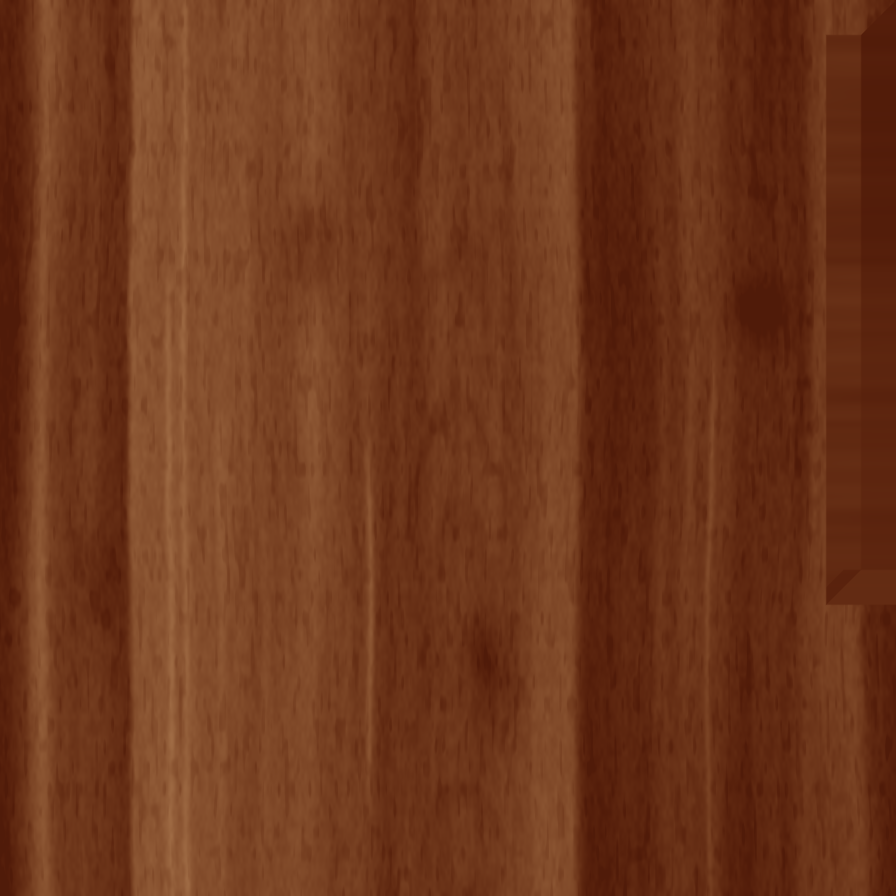
Write a Shadertoy shader that draws this texture.

```glsl
// Polished reddish-brown wood with vertical grain, dark smudges and a bevelled inset at the right.

const vec3 DARK_WOOD = vec3(0.315, 0.105, 0.035);
const vec3 LIGHT_WOOD = vec3(0.56, 0.35, 0.21);

float hash(vec2 cell) {
    vec3 q = fract(cell.xyx * vec3(0.1031, 0.1030, 0.0973));
    q += dot(q, q.yzx + 33.33);
    return fract((q.x + q.y) * q.z);
}

float noise(vec2 p) {
    vec2 cell = floor(p), f = fract(p);
    f = f * f * (3.0 - 2.0 * f);
    float low = mix(hash(cell), hash(cell + vec2(1, 0)), f.x);
    float high = mix(hash(cell + vec2(0, 1)), hash(cell + vec2(1, 1)), f.x);
    return mix(low, high, f.y);
}

// Noise centred on zero, stretched by a separate frequency per axis
float grain(vec2 p, float across, float along, float seed) {
    return noise(p * vec2(across, along) + seed) - 0.5;
}

// Blend towards a new tone between two positions
float shift(float tone, float next, float start, float end, float x) {
    return mix(tone, next, smoothstep(start, end, x));
}

// Soft vertical line that fades out at both ends
float streak(vec2 p, float x, float width, float bottom, float top) {
    float d = (p.x - x) / width;
    float ends = smoothstep(bottom, bottom + 0.12, p.y) * (1.0 - smoothstep(top - 0.12, top, p.y));
    return exp(-d * d) * ends;
}

float smudge(vec2 p, vec2 center, vec2 size) {
    vec2 d = (p - center) / size;
    return exp(-dot(d, d)) * (0.7 + 1.2 * noise(p * vec2(60.0, 18.0)));
}

// Broad planks and bands from left to right
float bands(float x) {
    float t = 0.05;
    t = shift(t, 0.66, 0.005, 0.045, x);
    t = shift(t, 0.48, 0.055, 0.085, x);
    t = shift(t, 0.32, 0.09, 0.14, x);
    t = shift(t, 0.86, 0.142, 0.151, x);
    t = shift(t, 0.74, 0.22, 0.30, x);
    t = shift(t, 0.66, 0.32, 0.39, x);
    t = shift(t, 0.45, 0.40, 0.44, x);
    t = shift(t, 0.55, 0.48, 0.56, x);
    t = shift(t, 0.74, 0.55, 0.61, x);
    t = shift(t, 0.14, 0.638, 0.655, x);
    t = shift(t, 0.46, 0.68, 0.75, x);
    t = shift(t, 0.22, 0.79, 0.83, x);
    t = shift(t, 0.60, 0.87, 0.93, x);
    return shift(t, 0.12, 0.95, 0.985, x);
}

// Fine lines, pores and short flecks
float fineGrain(vec2 p) {
    float t = 0.22 * grain(p, 26.0, 1.3, 3.0);
    t += 0.20 * grain(p, 65.0, 1.8, 17.0);
    t += 0.12 * grain(p, 130.0, 4.0, 41.0);
    t += 0.13 * grain(p, 250.0, 75.0, 5.0);
    t += 0.08 * grain(p, 340.0, 150.0, 71.0);
    float pores = smoothstep(0.62, 0.92, noise(p * vec2(230.0, 42.0) + 29.0));
    return t - 0.15 * pores;
}

// Faint pointed arches in the middle plank
float arches(vec2 p) {
    float x = (p.x - 0.51) / 0.07;
    float height = p.y * 5.0 + 1.6 * x * x + 1.2 * noise(p * vec2(14.0, 5.0));
    float ring = abs(fract(height) - 0.5) * 2.0;
    return (smoothstep(0.0, 0.5, ring) - 0.75) * exp(-x * x);
}

float woodTone(vec2 p) {
    vec2 q = p;
    q.x += 0.010 * grain(p, 3.0, 3.5, 9.0) + 0.003 * grain(p, 8.0, 14.0, 23.0);
    float t = bands(q.x) + fineGrain(q) + 0.10 * arches(p);
    t += 0.12 * grain(p, 7.0, 3.0, 53.0);

    // Pale streaks
    t += 0.28 * streak(q, 0.050, 0.008, -0.2, 1.2);
    t += 0.26 * streak(q, 0.190, 0.004, -0.2, 0.75);
    t += 0.26 * streak(q, 0.207, 0.004, -0.2, 1.2);
    t += 0.20 * streak(q, 0.246, 0.006, -0.1, 0.6);
    t += 0.36 * streak(q, 0.411, 0.004, 0.05, 0.54);
    t += 0.20 * streak(q, 0.793, 0.003, -0.2, 0.65);

    // Dark stains
    t -= 0.30 * smudge(p, vec2(0.350, 0.72), vec2(0.028, 0.06));
    t -= 0.26 * smudge(p, vec2(0.850, 0.655), vec2(0.032, 0.035));
    t -= 0.26 * smudge(p, vec2(0.545, 0.25), vec2(0.028, 0.06));
    t -= 0.20 * smudge(p, vec2(0.110, 0.34), vec2(0.022, 0.07));
    return t;
}

// Inset with horizontal grain on its rim and mitred corners
float insetTone(vec2 p, vec2 corner, float rim, float soft) {
    vec2 d = p - corner;
    float crossGrain = 0.16 * grain(p, 3.0, 45.0, 11.0) + 0.10 * grain(p, 4.0, 110.0, 37.0);
    float side = 0.29 + crossGrain;
    float field = 0.20 - 0.16 * smoothstep(0.5, 0.9, p.y) + 0.5 * crossGrain;
    float base = mix(0.16, 0.32, smoothstep(-soft, soft, d.x - d.y)) + 0.3 * crossGrain;
    float t = mix(side, field, smoothstep(rim - soft, rim + soft, d.x));
    float miter = min(rim - d.y, d.x - d.y + rim * 0.5);
    return mix(t, base, smoothstep(-soft, soft, miter));
}

void mainImage(out vec4 fragColor, in vec2 fragCoord) {
    vec2 p = fragCoord / iResolution.xy;
    float soft = 0.0012, rim = 0.039;
    vec2 corner = vec2(0.922, 0.325);
    float top = 0.961 + max(p.x - corner.x - rim, 0.0);
    float inset = min(p.x - corner.x, min(p.y - corner.y, top - p.y));

    float t = mix(woodTone(p), insetTone(p, corner, rim, soft), smoothstep(-soft, soft, inset));
    vec3 curve = pow(vec3(max(t, 0.0)), vec3(1.0, 1.1, 1.25));
    fragColor = vec4(DARK_WOOD + (LIGHT_WOOD - DARK_WOOD) * curve, 1.0);
}
```
